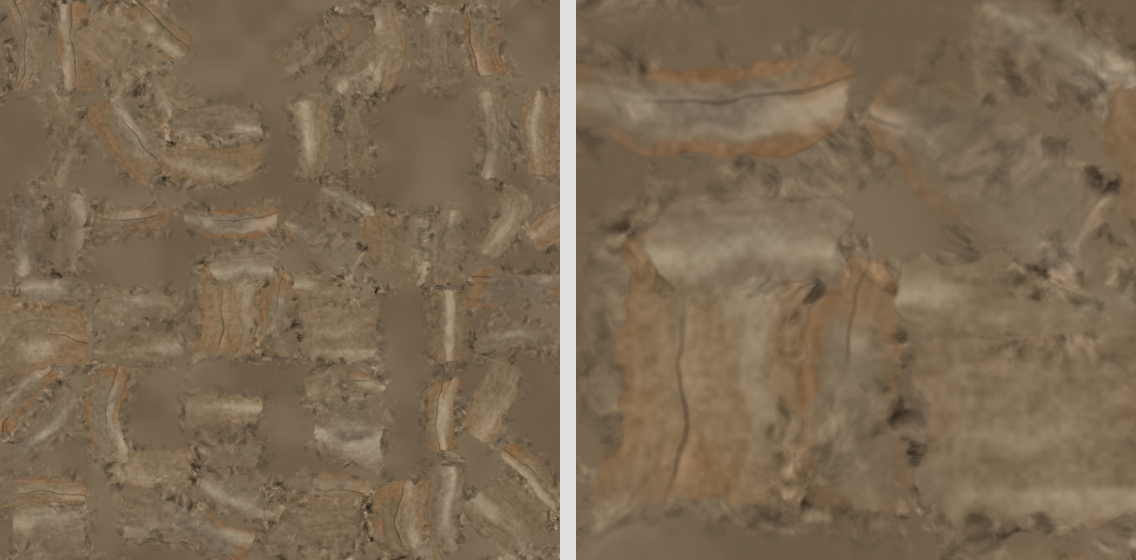
Left: the whole. Right: its middle third, enlarged.
Reproduce this texture procedurally as a Shadertoy shader.

```glsl
const vec3 EARTH = vec3(0.428, 0.360, 0.280);
const vec3 HAZE  = vec3(0.485, 0.415, 0.330);
const vec3 GREY  = vec3(0.478, 0.418, 0.348);
const vec3 TAN   = vec3(0.510, 0.430, 0.325);
const vec3 RUST  = vec3(0.515, 0.385, 0.262);
const vec3 PALE  = vec3(0.665, 0.600, 0.505);
const float CELLS = 6.0;         // pieces across the canvas
const float BLOCK_SHARE = 0.38;  // cells holding a wide block
const float TILT_SHARE = 0.18;   // cells turned off the axes
const float GRAIN = 0.085;
const float FRINGE = 0.34;
const float SEAM_DARKNESS = 0.2;

// Noise values shared by all pieces at one point
struct Field { vec2 warp; float rag; float cloud; float crumb; float grain; };

float hash(vec2 p) {
    vec3 v = fract(vec3(p.xyx) * 0.1031);
    v += dot(v, v.yzx + 33.33);
    return fract((v.x + v.y) * v.z);
}

float noise(vec2 p) {
    vec2 i = floor(p), f = fract(p);
    f = f * f * (3.0 - 2.0 * f);
    return mix(mix(hash(i), hash(i + vec2(1, 0)), f.x),
               mix(hash(i + vec2(0, 1)), hash(i + vec2(1, 1)), f.x), f.y);
}

float fbm(vec2 p) {
    float sum = 0.0, amp = 0.53;
    for (int i = 0; i < 4; i++) {
        sum += amp * noise(p);
        p = mat2(1.6, 1.2, -1.2, 1.6) * p + 7.3;
        amp *= 0.5;
    }
    return sum;
}

float roundBox(vec2 p, vec2 size, float r) {
    vec2 e = abs(p) - size + r;
    return length(max(e, 0.0)) + min(max(e.x, e.y), 0.0) - r;
}

// One worn piece, its long axis along y
void layPiece(inout vec3 col, vec2 q, vec2 size, vec2 seed, Field n) {
    float tone = hash(seed + 1.7), bend = hash(seed + 4.1) - 0.5;
    float rust = hash(seed + 8.3), band = hash(seed + 12.9);
    float seamPos = hash(seed + 17.2) * 1.5 - 0.75, taper = hash(seed + 23.6) - 0.5;
    q += n.warp * 0.022;
    q.x += bend * 5.0 * q.y * q.y;
    size.x *= 1.0 + 0.5 * taper * clamp(q.y / size.y, -1.0, 1.0);
    float d = roundBox(q, size, 0.014) + (n.rag - 0.5) * 0.022;
    if (d > 0.08) return;

    // Soft bleed and crumbly fringe around the outline
    float patchy = smoothstep(0.42, 0.64, n.cloud);
    col = mix(col, mix(HAZE, PALE, 0.25 * tone), 0.4 * exp(-max(d, 0.0) * 50.0) * patchy);
    float fringe = (1.0 - smoothstep(0.004, 0.032, d)) * smoothstep(0.4, 0.56, n.rag);
    col += fringe * (n.crumb - 0.52) * FRINGE * vec3(1.0, 0.87, 0.72);

    // Body with rusty borders and a pale worn band
    vec2 u = q / size;
    float border = max(abs(u.x), abs(u.y)) + (n.cloud - 0.5) * 1.4;
    vec3 body = mix(GREY, TAN, tone) * (0.93 + 0.13 * hash(seed + 37.0));
    body = mix(body, RUST, smoothstep(0.45, 1.0, border) * rust);
    float across = (u.x - (band * 1.5 - 0.75)) * 2.4;
    float wear = smoothstep(0.3, 0.8, noise(q * vec2(45.0, 16.0) + seed * 9.0));
    body = mix(body, PALE, 0.85 * exp(-across * across) * wear);

    // Fibres, grain and small stains
    float fibre = noise(q * vec2(210.0, 34.0) + seed * 31.0);
    body += (fibre - 0.5) * 0.05 + (n.grain - 0.5) * GRAIN + (n.crumb - 0.5) * 0.07;

    // Hairline seam with a lighter side, and a dark rim
    float wobble = 0.006 * (noise(vec2(q.y * 38.0, seed.x * 5.0)) - 0.5);
    float seam = q.x - size.x * seamPos - wobble;
    float sewn = step(0.4, rust) * smoothstep(0.36, 0.6, n.cloud);
    body *= 1.0 - SEAM_DARKNESS * sewn * (1.0 - smoothstep(0.0004, 0.0022, abs(seam)));
    body *= 1.0 + 0.13 * sewn * smoothstep(0.001, 0.004, seam) * exp(-max(seam, 0.0) * 110.0);
    body *= 1.0 - 0.16 * (1.0 - smoothstep(0.0, 0.004, abs(d))) * patchy;

    float cover = 1.0 - smoothstep(-0.003, 0.002, d);
    col = mix(col, body, cover * mix(0.45, 1.0, smoothstep(0.3, 0.55, n.cloud)));
}

void mainImage(out vec4 fragColor, in vec2 fragCoord) {
    vec2 p = fragCoord / iResolution.y;
    Field n;
    n.warp = vec2(fbm(p * 15.0), fbm(p * 15.0 + 40.0)) - 0.5;
    n.rag = fbm(p * 50.0 + 11.0);
    n.cloud = fbm(p * 12.0 + 73.0);
    n.crumb = fbm(p * 115.0 + n.warp * 6.0);
    n.grain = 0.6 * noise(p * 250.0) + 0.4 * noise(p * 130.0 + 5.0);

    // Blurred ground
    float mist = 0.6 * noise(p * 9.0 + 21.0) + 0.4 * noise(p * 22.0 + 3.0);
    vec3 col = mix(EARTH, HAZE, smoothstep(0.3, 0.85, mist)) + (n.grain - 0.5) * 0.012;

    // Jittered cells: a block with a side flap, or two parallel slabs
    vec2 home = floor(p * CELLS);
    for (int j = -1; j <= 1; j++)
    for (int i = -1; i <= 1; i++) {
        vec2 id = home + vec2(i, j) + 20.0;
        vec2 jitter = vec2(hash(id + 31.4), hash(id + 57.8)) - 0.5;
        vec2 q = p - (id - 19.5 + jitter * 0.3) / CELLS;
        float turn = step(0.5, hash(id + 3.3)) * 1.5708;
        if (hash(id + 91.0) < TILT_SHARE) turn += 0.4 + 0.8 * hash(id + 66.0);
        float c = cos(turn), s = sin(turn);
        q = mat2(c, -s, s, c) * q;
        bool block = hash(id + 44.0) < BLOCK_SHARE;
        for (int k = 0; k < 2; k++) {
            vec2 seed = id + float(k) * 101.0;
            float wide = hash(seed + 5.5), tall = hash(seed + 9.9);
            if (!block && wide < 0.14) continue;
            float shift = k == 0 ? (block ? -0.016 : -0.04) : (block ? 0.06 : 0.04);
            vec2 size = vec2(0.019 + 0.014 * wide, 0.06 + 0.028 * tall);
            if (block && k == 0) size.x = 0.054 + 0.014 * wide;
            layPiece(col, q - vec2(shift, (tall - 0.5) * 0.04), size, seed, n);
        }
    }
    fragColor = vec4(clamp(col, 0.0, 1.0), 1.0);
}
```
